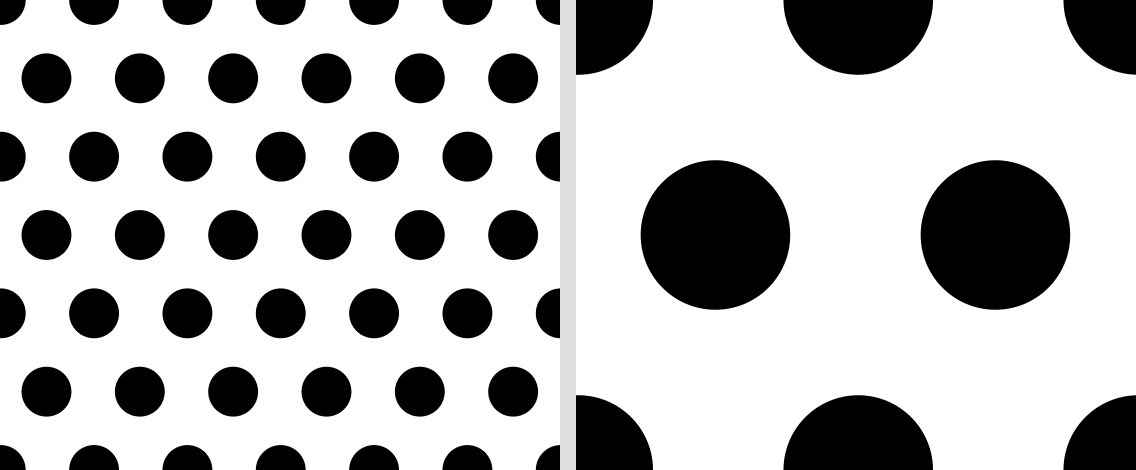
Left: the whole. Right: its middle third, enlarged.
This pattern is drawn by a WebGL 1 fragment shader. Its source:

```glsl
precision highp float;
// Staggered polka dots: solid black discs on white, six to a row in six rows.
// Each pixel finds its nearest row, shifts odd rows by about half a column,
// and measures the distance to the nearest disc. Whole counts make it tile.

#define COLUMNS 6.0      // discs per row
#define ROWS 6.0         // rows, must be even to tile
#define RADIUS 0.267     // disc radius, in column widths
#define STAGGER 0.49     // shift of odd rows, in column widths
#define PHASE 0.008      // shift of all rows, in column widths
#define DOT_COLOR vec3(0.0)
#define GROUND_COLOR vec3(1.0)

uniform vec2 u_resolution;

// Signed distance to the nearest disc edge, in column widths
float dotDistance(vec2 uv) {
  float rowHeight = COLUMNS / ROWS * u_resolution.y / u_resolution.x;
  float row = floor(uv.y * ROWS + 0.5);
  float shift = PHASE + STAGGER * mod(row, 2.0);
  vec2 offset = vec2(fract(uv.x * COLUMNS - shift + 0.5) - 0.5,
                     (uv.y * ROWS - row) * rowHeight);
  return length(offset) - RADIUS;
}

void main() {
  vec2 uv = gl_FragCoord.xy / u_resolution;
  float pixel = COLUMNS / u_resolution.x;

  // Blend across one pixel at the disc edge
  float coverage = clamp(0.5 - dotDistance(uv) / pixel, 0.0, 1.0);
  gl_FragColor = vec4(mix(GROUND_COLOR, DOT_COLOR, coverage), 1.0);
}
```
